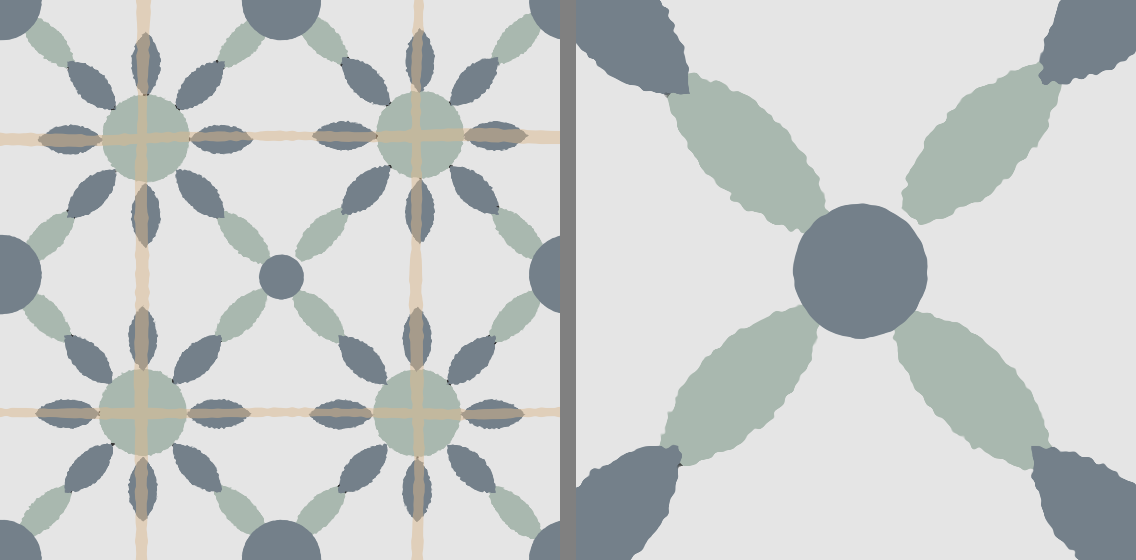
Left: the whole. Right: its middle third, enlarged.
Reproduce this pattern procedurally as a WebGL 1 fragment shader.

```glsl
precision highp float;
uniform vec2 u_resolution;

#define MIDDLE vec2(0.5026, 0.5098)
#define HALF_PITCH vec2(0.2448, 0.2467)
#define DISC_RADIUS 0.078
#define DOT_RADIUS 0.0708
#define HUB_RADIUS 0.040
#define BAND_HALF_WIDTH 0.0098
#define BAND_OPACITY 0.49
#define ROUGHNESS 0.0035
#define PAPER vec3(0.898)
#define SLATE vec3(0.453, 0.502, 0.541)
#define SAGE vec3(0.664, 0.722, 0.686)
#define SAND vec3(0.86, 0.72, 0.55)

float hash(vec2 p) {
    vec3 q = fract(p.xyx * 0.1031);
    q += dot(q, q.yzx + 33.33);
    return fract((q.x + q.y) * q.z);
}

float noise(vec2 p) {
    vec2 cell = floor(p), f = fract(p);
    f = f * f * (3.0 - 2.0 * f);
    float low = mix(hash(cell), hash(cell + vec2(1.0, 0.0)), f.x);
    float high = mix(hash(cell + vec2(0.0, 1.0)), hash(cell + 1.0), f.x);
    return mix(low, high, f.y);
}

// Coverage of a shape, smoothed over about one pixel
float cover(float d) {
    float px = 1.0 / min(u_resolution.x, u_resolution.y);
    return 1.0 - smoothstep(-0.6 * px, 0.6 * px, d);
}

// Pointed leaf lying along x: half length and half width
float leaf(vec2 p, float len, float wid) {
    float r = (len * len + wid * wid) / (2.0 * wid);
    return length(vec2(p.x, abs(p.y) + r - wid)) - r;
}

// Fold four arms onto the positive x axis
vec2 foldArms(vec2 p) {
    p = abs(p);
    return vec2(max(p.x, p.y), min(p.x, p.y));
}

// Distances to the slate (x) and sage (y) parts of one flower
vec2 flower(vec2 p) {
    float disc = length(p) - DISC_RADIUS;
    p.y += 0.0026;
    vec2 straight = foldArms(p);
    vec2 diagonal = foldArms(vec2(p.x + p.y, p.y - p.x) * 0.70711);
    float petals = min(leaf(straight - vec2(0.135, 0.0), 0.058, 0.026),
                       leaf(diagonal - vec2(0.137, 0.0), 0.061, 0.027));
    vec2 tip = diagonal - vec2(0.248, 0.0);
    float blunt = max(leaf(tip, 0.071, 0.026), abs(tip.x) - 0.061);
    return vec2(petals, min(disc, blunt));
}

// Brushed band: offset across, position along, and a seed for its wobble
float band(float across, float along, float seed) {
    float wobble = (noise(vec2(along * 6.0, seed)) - 0.5) * 0.008;
    float ragged = (noise(vec2(along * 90.0, seed + 7.0)) - 0.5) * 0.003;
    float swell = (noise(vec2(along * 5.0, seed + 13.0)) - 0.5) * 0.005;
    return abs(across + wobble) - BAND_HALF_WIDTH - swell - ragged;
}

void main() {
    vec2 p = gl_FragCoord.xy / u_resolution;
    vec2 grain = vec2(noise(p * 230.0), noise(p * 230.0 + 71.0)) - 0.5;
    vec2 q = p - MIDDLE;
    vec2 rough = q + ROUGHNESS * grain;

    // Two by two flowers, slightly out of register
    vec2 flowers = vec2(1.0);
    for (int j = 0; j < 2; j++) {
        for (int i = 0; i < 2; i++) {
            vec2 s = 2.0 * vec2(float(i), float(j)) - 1.0;
            vec2 drift = vec2(0.0026 * s.y, 0.0013 * s.x + 0.002 * s.x * s.y);
            flowers = min(flowers, flower(rough - s * HALF_PITCH - drift));
        }
    }

    // Large dots on the lattice, with a small hub in the middle
    float dots = 1.0;
    for (int j = -1; j <= 1; j++) {
        for (int i = -1; i <= 1; i++) {
            vec2 n = vec2(float(i), float(j));
            float hub = 1.0 - step(0.5, dot(n, n));
            vec2 center = n * vec2(0.506, 0.499) + n * n * vec2(0.007, -0.010);
            center.y -= 0.0045 * hub;
            float radius = mix(DOT_RADIUS, HUB_RADIUS, hub);
            dots = min(dots, length(q + 0.25 * ROUGHNESS * grain - center) - radius);
        }
    }

    // Bands through the flower centers
    float bands = 1.0;
    for (int i = 0; i < 2; i++) {
        float s = 2.0 * float(i) - 1.0;
        float tilt = 0.006 * float(i) * q.x;
        bands = min(bands, band(q.x - s * HALF_PITCH.x + 0.002, p.y, 3.0 + s));
        bands = min(bands, band(q.y - s * HALF_PITCH.y + 0.002 - tilt, p.x, 23.0 + s));
    }

    // Paint layers, with dark specks where the parts touch
    vec3 color = mix(PAPER, SAGE, cover(flowers.y));
    color = mix(color, SLATE, cover(flowers.x));
    float speck = cover(abs(flowers.x) + abs(flowers.y) - 0.0022);
    color = mix(color, vec3(0.2), speck * smoothstep(0.5, 0.65, noise(p * 60.0)));
    color = mix(color, SLATE, cover(dots));
    color = mix(color, SAND, BAND_OPACITY * cover(bands));
    gl_FragColor = vec4(color, 1.0);
}
```
